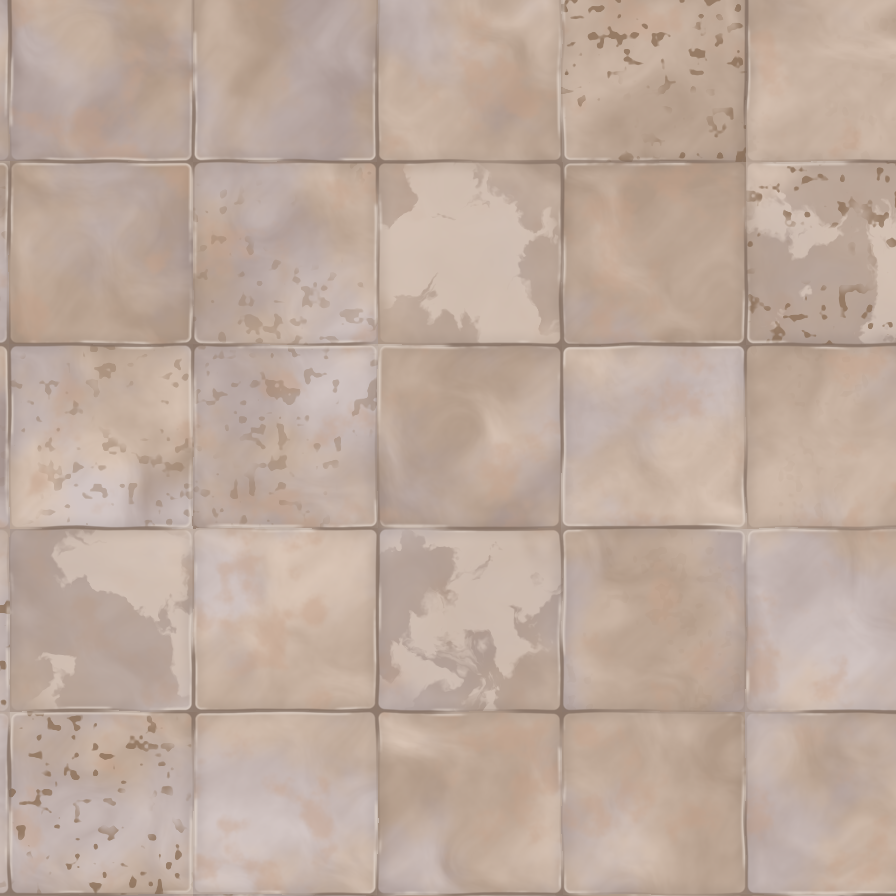
Give the GLSL for this texture, as a Shadertoy shader.

```glsl
// Weathered square clay tiles, cloudy beige and mauve, with thin worn joints.
const vec2 PITCH = vec2(0.2055, 0.2046);    // tile size
const vec2 ORIGIN = vec2(0.0104, 0.0015);   // first joint crossing
const float JOINT_HALF = 0.0018;
const float CORNER = 0.009;
const float WOBBLE = 0.0024;
const float CLOUD_SCALE = 11.0;
const float PEEL_AMOUNT = 0.8;
const vec3 WARM_DARK = vec3(0.69, 0.60, 0.53);
const vec3 WARM_LIGHT = vec3(0.85, 0.77, 0.71);
const vec3 COOL_DARK = vec3(0.67, 0.60, 0.58);
const vec3 COOL_LIGHT = vec3(0.82, 0.77, 0.76);
const vec3 PEEL_GROUND = vec3(0.67, 0.59, 0.54);
const vec3 PEEL_SKIN = vec3(0.82, 0.75, 0.70);
const vec3 SPOT = vec3(0.56, 0.45, 0.36);
const vec3 BLUSH = vec3(0.77, 0.63, 0.54);
const vec3 JOINT_DARK = vec3(0.52, 0.44, 0.39);
const vec3 RIM = vec3(0.88, 0.83, 0.79);

float hash(vec2 p) {
    vec3 q = fract(p.xyx * vec3(0.1031, 0.1030, 0.0973));
    q += dot(q, q.yzx + 33.33);
    return fract((q.x + q.y) * q.z);
}

float noise(vec2 p) {
    vec2 i = floor(p), f = fract(p);
    f = f * f * (3.0 - 2.0 * f);
    return mix(mix(hash(i), hash(i + vec2(1, 0)), f.x),
               mix(hash(i + vec2(0, 1)), hash(i + vec2(1, 1)), f.x), f.y);
}

float fbm(vec2 p) {
    float sum = 0.0, amp = 0.5;
    for (int i = 0; i < 5; i++) {
        sum += amp * noise(p);
        p = mat2(1.6, 1.2, -1.2, 1.6) * p + 7.3;
        amp *= 0.5;
    }
    return sum / 0.97;
}

// Distance from a point in the tile to its rounded outline, positive inside
float edgeDistance(vec2 local) {
    vec2 e = abs(local - 0.5) * PITCH - 0.5 * PITCH + CORNER;
    return CORNER - length(max(e, 0.0)) - min(max(e.x, e.y), 0.0);
}

// Soft clouds of warm and cool clay, shifted for each tile
vec3 clay(vec2 uv, vec2 id, vec2 shift) {
    vec2 p = uv * CLOUD_SCALE + shift;
    float cloud = fbm(p + 0.8 * noise(p * 1.7));
    float tone = 0.53 + 1.5 * (cloud - 0.5) + 0.42 * (hash(id + 3.7) - 0.5);
    tone += 0.12 * (fbm(uv * 70.0 + shift) - 0.5);
    tone = clamp(tone - 0.12 * smoothstep(0.5, 1.0, uv.y), 0.0, 1.0);
    float cool = fbm(p * 0.8 + 19.0) + 0.3 * (hash(id + 8.1) - 0.5);
    cool += 0.28 * (0.45 - 0.5 * (uv.x + uv.y));
    cool = smoothstep(0.42, 0.72, cool);
    vec3 col = mix(mix(WARM_DARK, WARM_LIGHT, tone), mix(COOL_DARK, COOL_LIGHT, tone), cool);
    float blush = smoothstep(0.58, 0.8, fbm(p * 2.0 + 41.0));
    return mix(col, BLUSH, 0.45 * blush);
}

// Ragged pale skin left over a darker ground
vec3 peel(vec3 col, vec2 local, vec2 shift) {
    vec2 p = local * 3.0 + shift;
    vec2 warp = vec2(fbm(p * 1.5 + 5.0), fbm(p * 1.5 + 13.0)) - 0.5;
    float n = fbm(p + 1.3 * warp);
    float radius = length(local - 0.5);
    float skin = smoothstep(0.48, 0.54, n + 0.16 - 0.42 * radius);
    float reach = smoothstep(0.72, 0.4, radius + 0.5 * (fbm(p + 23.0) - 0.5));
    vec3 ground = mix(PEEL_GROUND, col, 0.25);
    return mix(col, mix(ground, PEEL_SKIN, skin), PEEL_AMOUNT * reach);
}

// Clustered brown pits
float pits(vec2 local, vec2 shift, float amount) {
    float cluster = smoothstep(0.42, 0.62, fbm(local * 2.5 + shift + 31.0) + 0.12 * amount);
    float grain = noise(local * 20.0 + shift) * 0.7 + noise(local * 41.0 + shift) * 0.3;
    return cluster * amount * smoothstep(0.66, 0.75, grain);
}

void mainImage(out vec4 fragColor, in vec2 fragCoord) {
    vec2 uv = fragCoord / iResolution.xy;
    float px = 1.0 / min(iResolution.x, iResolution.y);

    // Slightly uneven grid
    vec2 bend = vec2(noise(uv * 24.0), noise(uv * 24.0 + 50.0)) - 0.5;
    vec2 grid = (uv + WOBBLE * bend - ORIGIN) / PITCH;
    vec2 id = floor(grid), local = fract(grid);
    vec2 shift = 40.0 * vec2(hash(id + 11.0), hash(id + 27.0));

    // Tile face; peeled tiles fall on a sparse lattice
    vec3 col = clay(uv, id, shift);
    bool peeled = mod(id.x, 2.0) < 0.5 && mod(id.y, 2.0) > 0.5 && mod(id.x + 2.0 * id.y, 6.0) > 0.5;
    if (peeled) col = peel(col, local, shift);
    float pitted = mod(id.x + id.y, 7.0) < 0.5 ? 0.85 : 0.4 * smoothstep(0.45, 1.0, hash(id + 5.0));
    col = mix(col, SPOT, pits(local, shift, pitted));

    // Shaded border and chipped pale rim
    float d = edgeDistance(local);
    float wear = fbm(uv * 22.0 + 60.0);
    col *= 1.0 - 0.05 * smoothstep(0.018, 0.0, d);
    float rim = smoothstep(0.006, 0.002, d) * smoothstep(0.48, 0.66, fbm(uv * 16.0 + shift));
    col = mix(col, RIM, 0.75 * rim);

    // Joint that fades and thickens along its length
    float halfWidth = JOINT_HALF * (0.6 + 0.9 * wear);
    float joint = 1.0 - smoothstep(halfWidth - px, halfWidth + px, d);
    float depth = mix(0.22, 0.85, smoothstep(0.35, 0.65, noise(uv * 13.0 + 90.0)));
    col = mix(col, JOINT_DARK, joint * depth);

    fragColor = vec4(col, 1.0);
}
```
